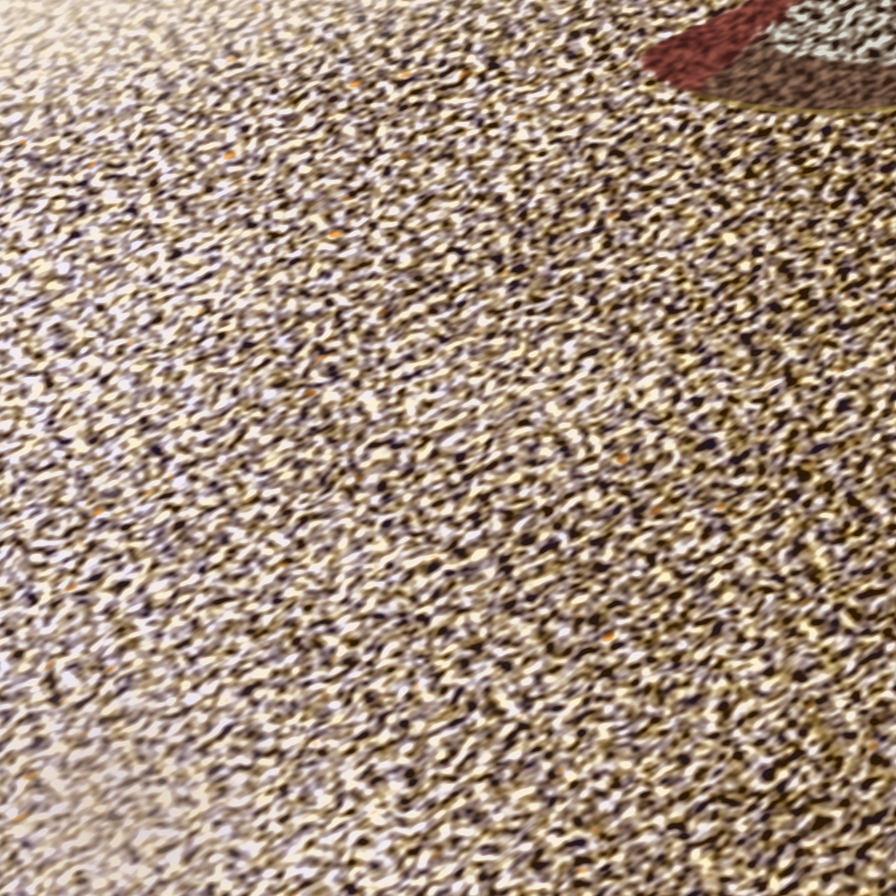
Write a Shadertoy shader that draws this texture.

```glsl
// Sunlit coarse sand with slanted glittering grains, and a dark red rimmed disc at the upper right.

vec2 randomGradient(vec2 cell) {
    float angle = 6.2832 * fract(sin(dot(cell, vec2(127.1, 311.7))) * 43758.5);
    return vec2(cos(angle), sin(angle));
}

float gradientNoise(vec2 p) {
    vec2 i = floor(p), f = p - i;
    vec2 u = f * f * f * (f * (f * 6.0 - 15.0) + 10.0);
    vec2 e = vec2(0.0, 1.0);
    float a = dot(randomGradient(i), f);
    float b = dot(randomGradient(i + e.yx), f - e.yx);
    float c = dot(randomGradient(i + e.xy), f - e.xy);
    float d = dot(randomGradient(i + e.yy), f - e.yy);
    return mix(mix(a, b, u.x), mix(c, d, u.x), u.y);
}

mat2 rotation(float angle) {
    float c = cos(angle), s = sin(angle);
    return mat2(c, -s, s, c);
}

float smoothMax(float a, float b, float k) {
    float h = max(k - abs(a - b), 0.0) / k;
    return max(a, b) + h * h * k * 0.25;
}

// Grain axes: long way rising to the right, finer towards the top
vec2 grainSpace(vec2 uv) {
    vec2 q = vec2((uv.x - 0.5) * (1.0 + 0.22 * uv.y), uv.y + 0.22 * uv.y * uv.y);
    q += 0.006 * vec2(gradientNoise(uv * 19.0), gradientNoise(uv * 23.0 + 40.0));
    return rotation(0.5) * q * vec2(50.0, 88.0);
}

vec3 sandRamp(float v) {
    vec3 col = mix(vec3(0.16, 0.09, 0.07), vec3(0.44, 0.34, 0.27), smoothstep(0.0, 0.36, v));
    col = mix(col, vec3(0.68, 0.59, 0.52), smoothstep(0.25, 0.65, v));
    return mix(col, vec3(0.97, 0.93, 0.88), smoothstep(0.55, 0.98, v));
}

// Negative inside the disc: an ellipse cut by a slanted upper edge
float discDistance(vec2 uv) {
    vec2 radii = vec2(0.235, 0.09);
    float ellipse = (length((uv - vec2(0.925, 0.965)) / radii) - 1.0) * radii.y;
    float upperEdge = dot(uv - vec2(0.70, 0.935), normalize(vec2(-0.47, 1.0)));
    return smoothMax(ellipse, upperEdge, 0.02);
}

void mainImage(out vec4 fragColor, in vec2 fragCoord) {
    vec2 uv = fragCoord / iResolution.xy;
    vec2 p = grainSpace(uv);

    // Grain relief, with broad light falling off to the right
    float grain = gradientNoise(p) + 0.6 * gradientNoise(rotation(0.25) * p * 1.55 + 17.3);
    float patches = gradientNoise(uv * vec2(4.0, 8.0) + 5.0) + 0.5 * gradientNoise(uv * vec2(11.0, 17.0));
    float tone = 0.67 - 0.22 * uv.x + 0.13 * patches + 0.98 * grain;
    vec3 col = sandRamp(tone);

    // Lilac and yellow tints, stronger yellow on the right, and rare orange grains
    float tint = gradientNoise(p * 0.7 + 71.0) + 0.35 * (uv.x - 0.45);
    col += tint * vec3(0.05, 0.02, -0.17);
    float orange = smoothstep(0.42, 0.6, gradientNoise(p * 0.6 + 133.0));
    col = mix(col, vec3(0.78, 0.47, 0.15) * (0.45 + 0.7 * tone), 0.75 * orange);

    // Pale haze in the top left and lower left
    float topHaze = 0.72 * smoothstep(0.85, 1.1, uv.y - 0.25 * uv.x + 0.08);
    col = mix(col, vec3(0.96, 0.91, 0.83), topHaze);
    vec2 glow = (uv - vec2(0.12, 0.09)) / vec2(0.15, 0.12);
    col = mix(col, vec3(0.80, 0.72, 0.66), 0.48 * exp(-dot(glow, glow)));

    // Disc: brown floor, pale grey patch, red band and thin olive lower rim
    float disc = discDistance(uv);
    vec3 inside = mix(vec3(0.20, 0.12, 0.08), vec3(0.57, 0.44, 0.36), clamp(tone, 0.0, 1.0));
    float greyPatch = length((uv - vec2(0.97, 0.968)) / vec2(0.145, 0.042)) + 0.25 * patches;
    vec3 grey = sandRamp(tone + 0.05) * vec3(0.88, 0.92, 0.93);
    inside = mix(inside, grey, 1.0 - smoothstep(0.88, 1.08, greyPatch));
    vec3 red = mix(vec3(0.27, 0.11, 0.09), vec3(0.58, 0.31, 0.27), clamp(tone, 0.0, 1.0));
    float band = dot(uv - vec2(0.835, 0.948), normalize(vec2(1.0, -1.15)));
    inside = mix(red, inside, smoothstep(-0.006, 0.006, band + 0.01 * grain));
    float rim = (1.0 - smoothstep(0.001, 0.005, abs(disc))) * smoothstep(0.91, 0.88, uv.y);
    col = mix(col, inside, 1.0 - smoothstep(-0.003, 0.003, disc + 0.003 * grain));
    col = mix(col, vec3(0.62, 0.52, 0.25), 0.6 * rim);

    fragColor = vec4(clamp(col, 0.0, 1.0), 1.0);
}
```
